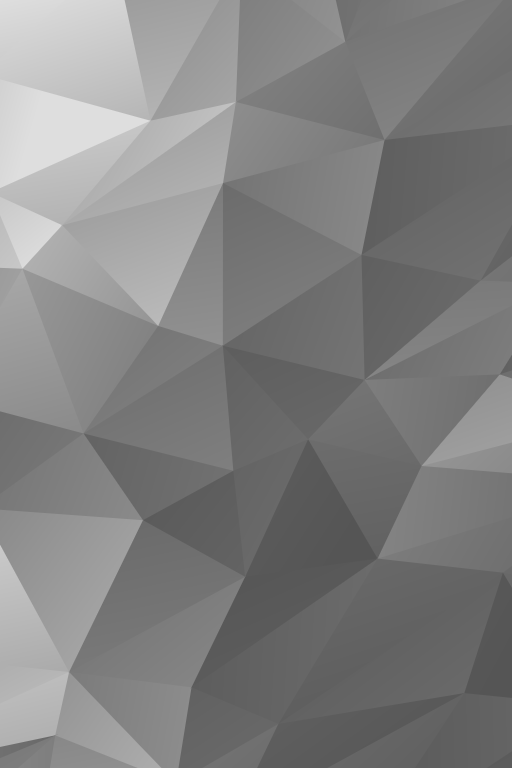
Write a Shadertoy shader that draws this background.

```glsl
const vec2 CELL_ACROSS = vec2(0.25, -0.03);  // lattice steps, in canvas widths
const vec2 CELL_UP = vec2(0.13, 0.21);
const float JITTER = 0.72;       // vertex wander, in cells
const float SEED = 3.7;
const float BASE_TONE = 0.355;
const float TONE_SPREAD = 0.2;   // relative difference between facets
const float SLOPE = 0.85;        // shading inside a facet
const float SHADE_ANGLE = 2.4;   // main shading direction, radians
const float SHADE_WANDER = 1.6;
const float DARKEST = 0.335;
const float LIGHTEST = 0.87;

float hash(vec2 p) {
    return fract(sin(dot(p, vec2(127.1, 311.7)) + SEED) * 43758.5453);
}

// Jittered lattice point, in canvas widths
vec2 latticeVertex(mat2 lattice, vec2 id) {
    vec2 wander = vec2(hash(id), hash(id + 57.3)) - 0.5;
    return lattice * (id + JITTER * wander);
}

float cross2(vec2 a, vec2 b) {
    return a.x * b.y - a.y * b.x;
}

float area(vec2 a, vec2 b, vec2 c) {
    return cross2(b - a, c - a);
}

// Signed distance to the line a-b, positive on its left
float edgeDistance(vec2 p, vec2 a, vec2 b) {
    return cross2(b - a, p - a) / length(b - a);
}

float glow(vec2 p, vec2 center, vec2 radius) {
    vec2 d = (p - center) / radius;
    return exp(-dot(d, d));
}

// Broad light and shade
float toneField(vec2 p) {
    float tone = BASE_TONE;
    tone += 0.54 * glow(p, vec2(0.0, 1.29), vec2(0.47, 0.48));
    tone += 0.46 * glow(p, vec2(0.0, 0.15), vec2(0.32));
    tone += 0.2 * glow(p, vec2(1.0, 0.65), vec2(0.26));
    tone += 0.09 * glow(p, vec2(0.9, 1.45), vec2(0.45));
    return tone;
}

// Adds one antialiased facet: x holds weighted tone, y holds weight
void addFacet(inout vec2 sum, vec2 p, vec2 a, vec2 b, vec2 c, vec2 id, float pixel) {
    float inside = min(edgeDistance(p, a, b),
                   min(edgeDistance(p, b, c), edgeDistance(p, c, a)));
    float cover = clamp(0.5 + inside / pixel, 0.0, 1.0);
    if (cover <= 0.0) return;

    vec2 middle = (a + b + c) / 3.0;
    float tone = toneField(middle);
    tone *= 1.0 + TONE_SPREAD * (hash(id + 13.1) - 0.5);

    // Linear shading, stronger on lighter facets
    float angle = SHADE_ANGLE + SHADE_WANDER * (hash(id + 91.7) - 0.5);
    float facing = hash(id + 29.3) < 0.5 ? -1.0 : 1.0;
    float along = facing * dot(p - middle, vec2(cos(angle), sin(angle)));
    tone += SLOPE * (tone - 0.2) * along;
    sum += cover * vec2(clamp(tone, DARKEST, LIGHTEST), 1.0);
}

void mainImage(out vec4 fragColor, in vec2 fragCoord) {
    mat2 lattice = mat2(CELL_ACROSS, CELL_UP);
    vec2 p = fragCoord / iResolution.x;
    float pixel = 1.0 / iResolution.x;
    vec2 home = floor(inverse(lattice) * p);
    vec2 sum = vec2(0.0);

    for (int y = -1; y <= 1; y++) {
        for (int x = -1; x <= 1; x++) {
            vec2 id = home + vec2(x, y);
            vec2 a = latticeVertex(lattice, id);
            vec2 b = latticeVertex(lattice, id + vec2(1.0, 0.0));
            vec2 c = latticeVertex(lattice, id + vec2(1.0, 1.0));
            vec2 d = latticeVertex(lattice, id + vec2(0.0, 1.0));

            // Split along the diagonal that avoids slivers
            float splitAC = min(area(a, b, c), area(a, c, d));
            float splitBD = min(area(a, b, d), area(b, c, d));
            if (splitAC > splitBD) {
                addFacet(sum, p, a, b, c, id, pixel);
                addFacet(sum, p, a, c, d, id + 0.5, pixel);
            } else {
                addFacet(sum, p, a, b, d, id, pixel);
                addFacet(sum, p, b, c, d, id + 0.5, pixel);
            }
        }
    }
    fragColor = vec4(vec3(sum.x / max(sum.y, 0.001)), 1.0);
}
```
